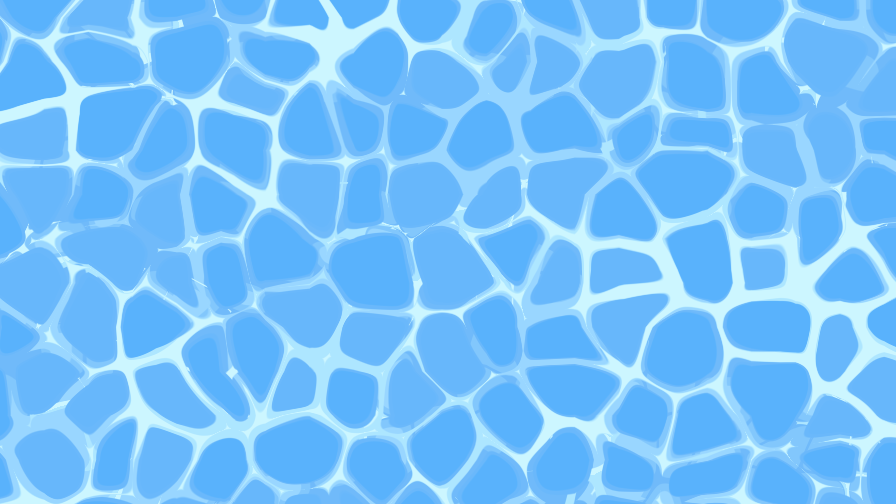
Give the GLSL for this texture, as a Shadertoy shader.

```glsl
// Sunlit pool water in flat, cut-paper tones: deep blue rounded cells,
// pale angular patches and a broken web of bright caustic lines.
// Two rounded Voronoi layers are thresholded by widths that vary with noise.

#define CELLS 7.6        // large cells per canvas height
#define PATCH_SCALE 1.4  // patch layer density relative to the cells
#define ROUNDING 14.0    // higher gives sharper cell corners
#define WARP 0.34        // bending of the cell outlines
#define LINE_GAIN 0.25   // how strongly the web swells and fades
#define DEEP  vec3(0.35, 0.70, 0.99)
#define MID   vec3(0.44, 0.73, 0.98)
#define SOFT  vec3(0.51, 0.78, 0.99)
#define PALE  vec3(0.60, 0.84, 1.00)
#define LIGHT vec3(0.68, 0.90, 1.00)
#define GLINT vec3(0.80, 0.965, 1.00)

vec2 hash2(vec2 p) {
    vec3 h = fract(p.xyx * vec3(0.1031, 0.1030, 0.0973));
    h += dot(h, h.yzx + 33.33);
    return fract((h.xx + h.yz) * h.zy);
}

// Bilinear noise; its creases give the shapes slightly angular outlines.
vec2 facetNoise(vec2 p) {
    vec2 i = floor(p), f = p - i;
    return mix(mix(hash2(i), hash2(i + vec2(1, 0)), f.x),
               mix(hash2(i + vec2(0, 1)), hash2(i + vec2(1, 1)), f.x), f.y);
}

vec2 cellPoint(vec2 cell) {
    return cell + 0.5 + 0.8 * (hash2(cell + 50.0) - 0.5);
}

// Returns the rounded distance to the cell border and two random cell values.
vec3 roundedCells(vec2 p) {
    vec2 home = floor(p), nearest = home;
    float best = 1e3;
    for (int y = -1; y <= 1; y++)
    for (int x = -1; x <= 1; x++) {
        vec2 cell = home + vec2(x, y);
        vec2 r = cellPoint(cell) - p;
        if (dot(r, r) < best) {
            best = dot(r, r);
            nearest = cell;
        }
    }

    vec2 r0 = cellPoint(nearest) - p;
    float sum = 0.0;
    for (int y = -2; y <= 2; y++)
    for (int x = -2; x <= 2; x++) {
        if (x == 0 && y == 0) continue;
        vec2 r = cellPoint(nearest + vec2(x, y)) - p;
        float border = dot(0.5 * (r0 + r), normalize(r - r0));
        sum += exp(-ROUNDING * border);
    }
    return vec3(-log(sum) / ROUNDING, hash2(nearest + 217.0));
}

void mainImage(out vec4 fragColor, in vec2 fragCoord) {
    vec2 p = CELLS * fragCoord / iResolution.y + 20.0;
    float soft = 0.7 * CELLS / iResolution.y;
    #define COVER(d) smoothstep(-soft, soft, d)

    // Creased warp, then the two cell layers
    vec2 q = p + WARP * (facetNoise(p * 1.5) - 0.5);
    vec3 cell = roundedCells(q);
    vec3 patchCell = roundedCells(q.yx * PATCH_SCALE + 37.3);
    float edge = cell.x;
    float patchEdge = patchCell.x / PATCH_SCALE;

    // Slow noises steering where the light gathers
    vec2 flow = facetNoise(p * 0.85 + 7.0);
    vec2 detail = facetNoise(p * 1.3 + 71.0);

    // Flat patches of the water body
    vec3 color = MID;
    float isSoft = step(0.48, patchCell.y);
    float isPale = step(0.80, patchCell.y);
    color = mix(color, SOFT, isSoft * COVER(patchEdge - 0.02));
    color = mix(color, PALE, isPale * COVER(patchEdge - 0.07 - 0.08 * patchCell.z));

    // Pale glow beside the web and loose bright fragments
    float glowWidth = 0.05 + 0.30 * (detail.x - 0.55);
    color = mix(color, PALE, COVER(glowWidth - edge));
    float shardWidth = 0.30 * (detail.y - 0.64);
    color = mix(color, mix(LIGHT, GLINT, step(0.5, patchCell.z)),
                COVER(shardWidth - patchEdge));

    // Rounded deep cells, each with a softer uneven rim
    float inset = 0.07 + 0.07 * cell.z;
    float rim = inset - 0.07 * detail.y;
    vec3 rimColor = mix(MID, DEEP, 0.25);
    vec3 cellColor = mix(mix(MID, DEEP, 0.42), DEEP, step(0.30, cell.y));
    color = mix(color, rimColor, COVER(edge - rim));
    color = mix(color, cellColor, COVER(edge - inset));

    // Caustic web: tapered lines that thicken at the junctions
    float lineWidth = LINE_GAIN * (flow.x - 0.49);
    color = mix(color, LIGHT, COVER(lineWidth - edge));
    float glintWidth = min(lineWidth - 0.008, 0.26 * (flow.y - 0.45));
    color = mix(color, GLINT, COVER(glintWidth - edge));

    fragColor = vec4(color, 1.0);
}
```
